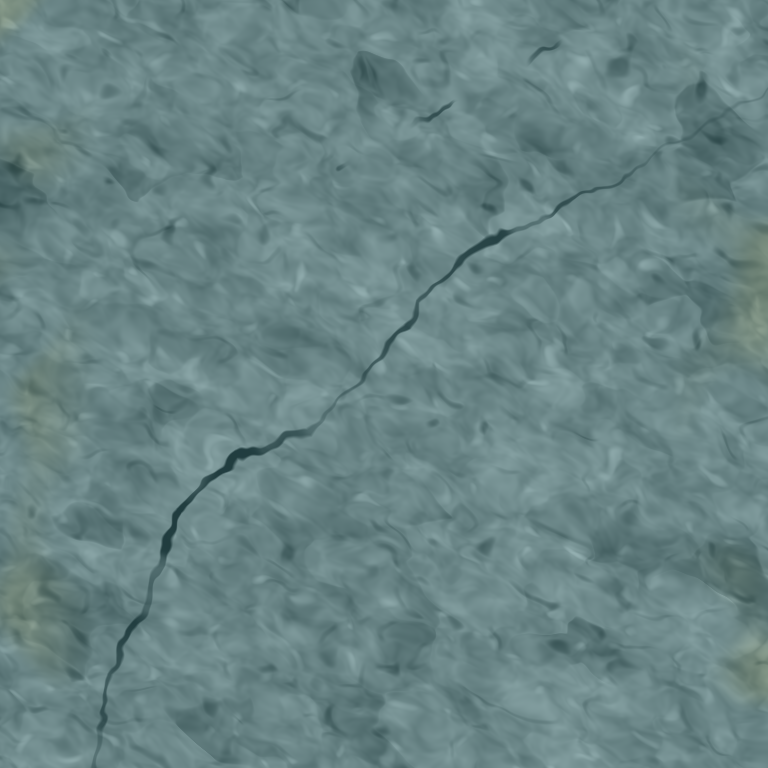
A Shadertoy shader for this texture:

```glsl
vec2 hash2(vec2 p) {
    vec3 q = fract(p.xyx * vec3(0.1031, 0.1030, 0.0973));
    q += dot(q, q.yzx + 33.33);
    return fract((q.xx + q.yz) * q.zy);
}

float gradientDot(vec2 cell, vec2 corner, vec2 f) {
    float angle = 6.2832 * hash2(cell + corner).x;
    return dot(vec2(cos(angle), sin(angle)), f - corner);
}

float gradientNoise(vec2 p) {
    vec2 i = floor(p), f = p - i;
    vec2 u = f * f * f * (f * (f * 6.0 - 15.0) + 10.0);
    vec2 e = vec2(0, 1);
    return mix(mix(gradientDot(i, e.xx, f), gradientDot(i, e.yx, f), u.x),
               mix(gradientDot(i, e.xy, f), gradientDot(i, e.yy, f), u.x), u.y);
}

// Random tone per mineral chip, blended softly across chip borders
float chips(vec2 p) {
    vec2 i = floor(p), f = p - i;
    float sum = 0.0, total = 0.0;
    for (int y = -1; y <= 1; y++)
    for (int x = -1; x <= 1; x++) {
        vec2 cell = vec2(x, y);
        vec2 d = cell + hash2(i + cell) - f;
        float weight = exp(-18.0 * dot(d, d));
        sum += weight * hash2(i + cell + 71.0).y;
        total += weight;
    }
    return sum / total;
}

// x: distance to the segment, y: position along it
vec2 segment(vec2 p, vec2 a, vec2 b) {
    vec2 ab = b - a;
    float t = clamp(dot(p - a, ab) / dot(ab, ab), 0.0, 1.0);
    return vec2(length(p - a - ab * t), t);
}

float crackMask(vec2 p) {
    // Bends of the main crack: position and half width
    const vec3 bends[12] = vec3[12](
        vec3(0.125, -0.01, 0.0030), vec3(0.140, 0.12, 0.0024),
        vec3(0.200, 0.24, 0.0046), vec3(0.230, 0.335, 0.0044),
        vec3(0.310, 0.41, 0.0048), vec3(0.400, 0.435, 0.0030),
        vec3(0.450, 0.48, 0.0018), vec3(0.530, 0.575, 0.0032),
        vec3(0.545, 0.61, 0.0024), vec3(0.640, 0.69, 0.0036),
        vec3(0.790, 0.76, 0.0022), vec3(1.010, 0.89, 0.0012));
    p += 0.012 * vec2(gradientNoise(p * 19.0), gradientNoise(p * 19.0 + 40.0));
    p += 0.006 * vec2(gradientNoise(p * 55.0), gradientNoise(p * 55.0 + 20.0));
    float mask = 0.0;
    for (int i = 0; i < 11; i++) {
        vec2 s = segment(p, bends[i].xy, bends[i + 1].xy);
        float width = mix(bends[i].z, bends[i + 1].z, s.y);
        float depth = smoothstep(0.0, 0.0042, width);
        mask = max(mask, depth * (1.0 - smoothstep(width - 0.0015, width + 0.002, s.x)));
    }
    mask *= 0.45 + 0.55 * smoothstep(-0.25, 0.05, gradientNoise(p * 11.0 + 3.0));

    // Faint broken branch above
    float branch = segment(p, vec2(0.44, 0.785), vec2(0.78, 0.97)).x;
    float gaps = smoothstep(-0.15, 0.25, gradientNoise(p * 13.0 + 8.0));
    return max(mask, 0.7 * gaps * (1.0 - smoothstep(0.001, 0.004, branch)));
}

float stoneTone(vec2 p) {
    // Grain runs gently down to the right
    vec2 q = vec2(dot(p, vec2(0.88, -0.47)) * 0.66, dot(p, vec2(0.47, 0.88)));
    q += 0.016 * vec2(gradientNoise(q * 17.0), gradientNoise(q * 17.0 + 31.0));
    q += 0.007 * vec2(gradientNoise(q * 48.0), gradientNoise(q * 48.0 + 13.0));

    float tone = 0.532 + 0.035 * gradientNoise(p * 3.5 + 5.0);
    tone += 0.060 * gradientNoise(q * 11.0);
    tone += 0.070 * gradientNoise(q * 29.0 + 7.0);
    tone += 0.065 * gradientNoise(q * 63.0 + 19.0);
    tone += 0.030 * gradientNoise(q * 120.0 + 2.0);
    tone += 0.060 * (chips(q * 34.0) - 0.5);

    // Clustered dark patches with angular chips
    float cluster = smoothstep(-0.15, 0.35, gradientNoise(p * 6.0 + 11.0));
    tone -= 0.095 * cluster * smoothstep(0.62, 0.90, chips(q * 19.0 + 50.0));

    // Thin broken outlines, dark pits and pale flecks
    float outline = 1.0 - smoothstep(0.01, 0.09, abs(gradientNoise(q * 21.0 + 60.0)));
    tone -= 0.055 * outline * smoothstep(0.05, 0.35, gradientNoise(q * 27.0 + 90.0));
    tone -= 0.130 * (0.35 + 0.65 * cluster) * smoothstep(0.26, 0.56, gradientNoise(q * 41.0 + 27.0));
    tone += 0.085 * smoothstep(0.28, 0.58, gradientNoise(q * 46.0 + 77.0));
    return tone;
}

void mainImage(out vec4 fragColor, in vec2 fragCoord) {
    vec2 p = fragCoord / iResolution.y;
    float tone = clamp(stoneTone(p), 0.27, 0.69);
    vec3 color = vec3(tone - 0.108, tone, tone + 0.006);

    // Faint ochre stains towards the sides
    float side = smoothstep(0.36, 0.50, abs(p.x - 0.5));
    float stain = side * smoothstep(0.0, 0.35, gradientNoise(p * 6.5 + 44.0));
    color *= mix(vec3(1), vec3(1.04, 0.98, 0.87), stain);

    color = mix(color, vec3(0.10, 0.21, 0.22), 0.92 * crackMask(p));
    fragColor = vec4(color, 1);
}
```
